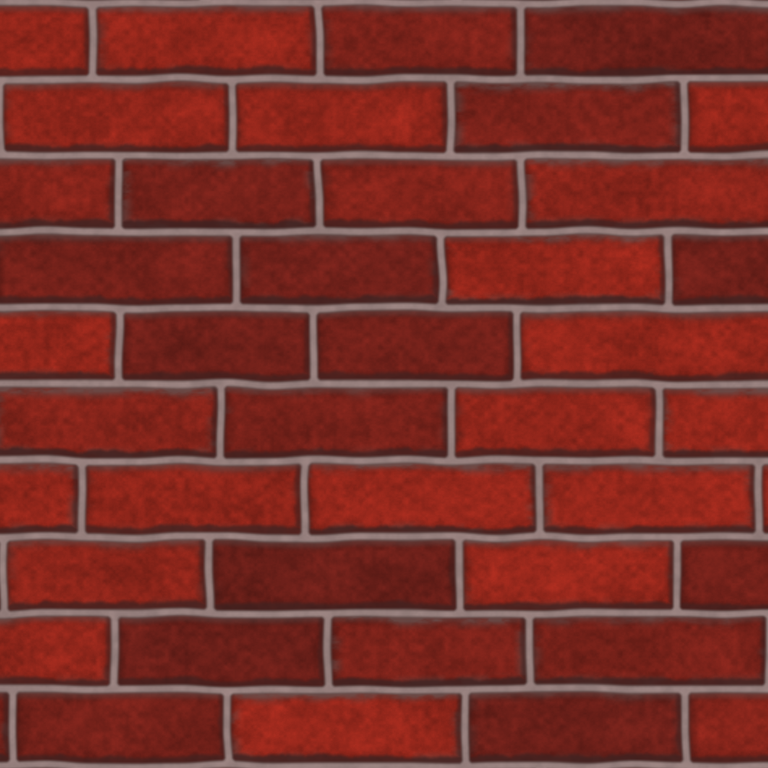
A WebGL 1 fragment shader for this texture:

```glsl
precision highp float;

uniform vec2 u_resolution;

const float COURSE_HEIGHT = 0.0994;
const float COURSE_START = 0.0026;
const float BRICK_PITCH = 0.284;
const float HALF_JOINT = 0.0056;

const vec3 BRIGHT_BRICK = vec3(0.575, 0.150, 0.105);
const vec3 DARK_BRICK = vec3(0.425, 0.125, 0.100);
const vec3 MORTAR = vec3(0.600, 0.510, 0.500);
const vec3 DIRTY_MORTAR = vec3(0.410, 0.330, 0.320);
const vec3 SOOT = vec3(0.240, 0.135, 0.130);

float hash(vec2 p) {
    return fract(sin(dot(p, vec2(127.1, 311.7))) * 43758.545);
}

float noise(vec2 p) {
    vec2 cell = floor(p);
    vec2 f = fract(p);
    f = f * f * (3.0 - 2.0 * f);
    float low = mix(hash(cell), hash(cell + vec2(1.0, 0.0)), f.x);
    float high = mix(hash(cell + vec2(0.0, 1.0)), hash(cell + vec2(1.0, 1.0)), f.x);
    return mix(low, high, f.y);
}

float fbm(vec2 p) {
    float sum = 0.0;
    float amplitude = 0.5;
    for (int i = 0; i < 4; i++) {
        sum += amplitude * noise(p);
        p = p * 2.03 + 17.3;
        amplitude *= 0.5;
    }
    return sum / 0.9375;
}

float roundedBox(vec2 p, vec2 halfSize, float radius) {
    vec2 q = abs(p) - halfSize + radius;
    return length(max(q, 0.0)) + min(max(q.x, q.y), 0.0) - radius;
}

// Alternate courses are shifted by about half a brick
float courseOffset(float course) {
    return mix(0.010, 0.140, mod(course, 2.0));
}

// Position of a vertical joint, jittered so brick lengths differ
float jointX(float index, float course) {
    float jitter = (hash(vec2(index, course) + 3.7) - 0.5) * 0.24;
    return courseOffset(course) + BRICK_PITCH * (index + jitter);
}

float findBrick(float x, float course) {
    float index = floor((x - courseOffset(course)) / BRICK_PITCH);
    if (x < jointX(index, course)) return index - 1.0;
    if (x >= jointX(index + 1.0, course)) return index + 1.0;
    return index;
}

// Clay colour: one tone per brick, soft blotches and fine grain
vec3 clayColor(vec2 p, float tone) {
    vec3 clay = mix(DARK_BRICK, BRIGHT_BRICK, smoothstep(0.0, 0.75, tone));
    float blotch = fbm(p * vec2(12.0, 20.0)) - 0.5;
    float grain = fbm(p * 115.0) - 0.5;
    return clay * (1.0 + 0.28 * blotch + 0.34 * grain);
}

// Ragged band of soot, measured inward from an edge
float raggedBand(float depth, float along, float width, float seed) {
    float edge = width * (0.35 + 1.1 * fbm(vec2(along * 48.0, seed)));
    return 1.0 - smoothstep(edge - 0.003, edge + 0.004, depth);
}

void main() {
    vec2 p = gl_FragCoord.xy / u_resolution;
    float softness = max(0.0024, 1.0 / u_resolution.y);

    // Slightly wavering courses and joints
    vec2 waver = vec2(noise(p * 19.0), noise(p * 17.0 + 41.0)) - 0.5;
    vec2 wall = p + waver * vec2(0.0045, 0.0050);

    // Brick cell
    float course = floor((wall.y - COURSE_START) / COURSE_HEIGHT);
    float index = findBrick(wall.x, course);
    vec2 low = vec2(jointX(index, course), COURSE_START + course * COURSE_HEIGHT);
    vec2 high = vec2(jointX(index + 1.0, course), low.y + COURSE_HEIGHT);
    vec2 halfSize = 0.5 * (high - low) - HALF_JOINT;
    float dist = roundedBox(wall - 0.5 * (low + high), halfSize, 0.004);
    vec2 fromLow = wall - low - HALF_JOINT;
    vec2 fromHigh = high - wall - HALF_JOINT;
    float tone = hash(vec2(index, course) + 11.3);
    float wear = hash(vec2(index, course) + 29.9);
    float seed = course * 7.3 + index * 3.1;

    // Brick face with shaded rim
    vec3 brick = clayColor(p, tone);
    brick *= mix(0.82, 1.0, smoothstep(0.0, 0.016, -dist));

    // Pale dust along the top and worn corners
    float patches = smoothstep(0.35, 0.70, fbm(p * vec2(34.0, 60.0) + 8.0));
    float dust = 1.0 - smoothstep(0.0, 0.011, fromHigh.y);
    float worn = (1.0 - smoothstep(0.0, 0.018, -dist)) * patches * wear;
    brick = mix(brick, DIRTY_MORTAR, clamp(0.40 * dust + 0.55 * worn, 0.0, 0.75));

    // Soot under the brick and at its ends
    float lowerSoot = raggedBand(fromLow.y, p.x, 0.0085, seed);
    float rightSoot = raggedBand(fromHigh.x, p.y, 0.0055, seed + 5.0);
    float leftSoot = raggedBand(fromLow.x, p.y, 0.0025, seed + 9.0);
    float soot = max(0.82 * lowerSoot, max(0.60 * rightSoot, 0.40 * leftSoot));
    brick = mix(brick, SOOT, soot * (0.75 + 0.25 * wear));

    // Mortar, dirtier where it meets a brick
    vec3 mortar = mix(DIRTY_MORTAR, MORTAR, smoothstep(-0.001, 0.0045, dist));
    mortar *= 0.90 + 0.16 * fbm(p * 70.0);

    float brickMask = 1.0 - smoothstep(-softness, softness, dist);
    gl_FragColor = vec4(mix(mortar, brick, brickMask), 1.0);
}
```
